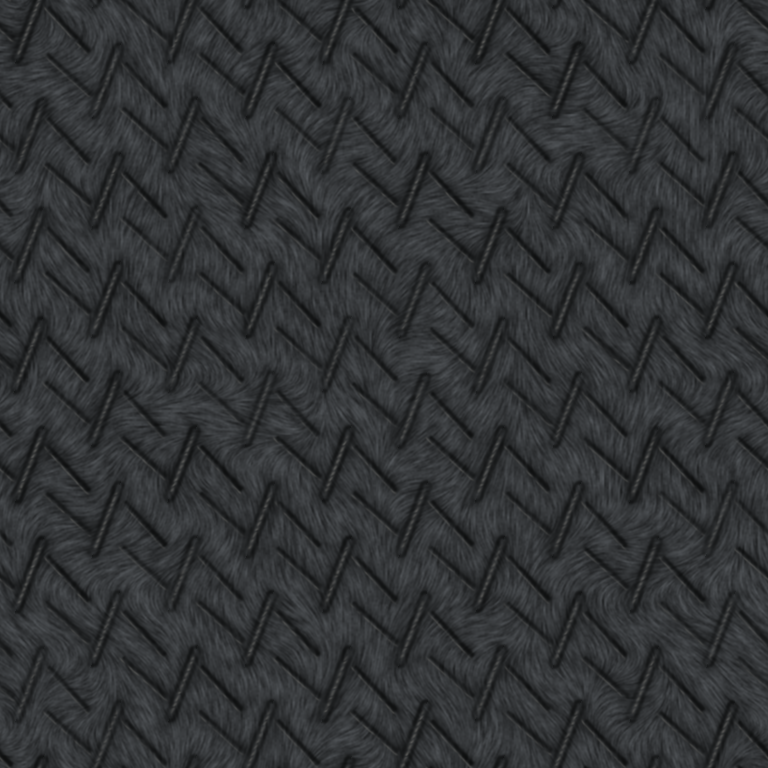
Write a Shadertoy shader that draws this texture.

```glsl
// Dark embossed hide: staggered zigzag of steep ribbed ridges and slanted creases.

const vec2 REPEATS = vec2(5.0, 7.0);      // motif cells across and up
const vec2 ANCHOR = vec2(0.190, 0.766);   // lattice shift, in cells
const vec3 HIDE = vec3(0.226, 0.236, 0.246);
const vec3 GROOVE = vec3(0.035, 0.039, 0.039);
const vec3 SHEEN = vec3(0.360, 0.360, 0.350);

// Motif strokes relative to the motif centre, in canvas units
const vec2 RIDGE_END = vec2(0.0165, 0.0425);
const vec2 LEFT_TOP = vec2(-0.076, 0.034);
const vec2 LEFT_FOOT = vec2(-0.022, -0.015);
const vec2 RIGHT_TOP = vec2(0.026, 0.022);
const vec2 RIGHT_FOOT = vec2(0.076, -0.032);

const float RIDGE_WIDTH = 0.0022;
const float RIDGE_GROOVE = 0.0028;        // width of the cut on either side
const float GROOVE_OFFSET = 0.0055;
const float CREASE_WIDTH = 0.0027;
const float RIDGE_HALO = 0.0150;
const float CREASE_HALO = 0.0110;
const float RIBS = 11.0;                  // ribs along one ridge
const float JITTER = 0.002;               // random shift of each motif
const float HAIR_CELLS = 340.0;
const float HAIR_CONTRAST = 1.05;
const float HAIR_ANGLE = 1.15;            // main direction, radians
const float HAIR_SPREAD = 3.2;
const float SWIRL_CELLS = 11.0;

float hash(vec2 p) {
    vec3 q = fract(vec3(p.xyx) * 0.1031);
    q += dot(q, q.yzx + 33.33);
    return fract((q.x + q.y) * q.z);
}

// Value noise that wraps across the canvas
float noise(vec2 uv, float cells) {
    vec2 p = uv * cells, i = floor(p), f = fract(p);
    f = f * f * (3.0 - 2.0 * f);
    vec2 lo = mod(i, cells), hi = mod(i + 1.0, cells);
    return mix(mix(hash(lo), hash(vec2(hi.x, lo.y)), f.x),
               mix(hash(vec2(lo.x, hi.y)), hash(hi), f.x), f.y);
}

float bell(float x, float width) {
    return exp(-x * x / (width * width));
}

// Distance, signed side (positive to the left of a->b) and position along a stroke
vec3 stroke(vec2 p, vec2 a, vec2 b) {
    vec2 d = b - a;
    float t = clamp(dot(p - a, d) / dot(d, d), 0.0, 1.0);
    vec2 off = p - a - d * t;
    return vec3(length(off), dot(off, vec2(-d.y, d.x)) / length(d), t);
}

// Both return shadow in x and sheen in y
vec2 ridge(vec2 p, float rough) {
    vec3 s = stroke(p, -RIDGE_END, RIDGE_END);
    float ribs = 0.70 + 0.30 * sin(6.2832 * RIBS * s.z + s.y * 500.0 + 3.0 * rough);
    float fade = smoothstep(0.0, 0.10, s.z) * smoothstep(1.0, 0.82, s.z);
    float cut = s.y > 0.0 ? mix(0.35, 1.10, s.z) : mix(0.95, 0.55, s.z);
    float shadow = 0.42 * bell(s.x, RIDGE_HALO)
                 + cut * bell(s.x - GROOVE_OFFSET, RIDGE_GROOVE) * (0.6 + 0.6 * rough);
    return vec2(shadow, 0.66 * bell(s.x, RIDGE_WIDTH) * ribs * fade * (0.7 + 0.5 * rough));
}

vec2 crease(vec2 p, vec2 top, vec2 foot, float footDepth, float rough) {
    vec3 s = stroke(p, top, foot);
    float depth = mix(0.90, footDepth, s.z);
    float shadow = depth * bell(s.x, CREASE_WIDTH * (0.9 + 0.3 * s.z)) * (0.6 + 0.8 * rough)
                 + 0.38 * bell(s.x, CREASE_HALO);
    float lip = bell(s.y + 0.0048, 0.0020) * bell(s.x - 0.0048, 0.0025);
    return vec2(shadow, 0.55 * lip * rough);
}

// Fine hairs: noise smeared along a gently swirling direction
float hairs(vec2 uv) {
    float angle = HAIR_ANGLE + HAIR_SPREAD * (noise(uv, SWIRL_CELLS) - 0.5);
    vec2 stride = 0.7 * vec2(cos(angle), sin(angle)) / HAIR_CELLS;
    float sum = 0.0;
    for (int k = -3; k <= 3; k++) sum += noise(uv + float(k) * stride, HAIR_CELLS);
    return sum / 7.0 - 0.5;
}

void mainImage(out vec4 fragColor, in vec2 fragCoord) {
    vec2 uv = fragCoord / iResolution.xy;
    float rough = noise(uv, 170.0);
    vec2 relief = vec2(0.0);

    // Two interleaved lattices, half a cell apart
    for (int k = 0; k < 2; k++) {
        vec2 q = uv * REPEATS - ANCHOR - 0.5 * float(k);
        for (int j = -1; j <= 1; j++)
        for (int i = -1; i <= 1; i++) {
            vec2 cell = round(q) + vec2(i, j);
            vec2 id = mod(cell, REPEATS) + 19.0 * float(k);
            vec2 shift = vec2(hash(id + 3.7), hash(id + 8.1)) - 0.5;
            vec2 p = (q - cell) / REPEATS - JITTER * shift;
            float wear = mix(0.75, 1.15, hash(id));
            relief += wear * (ridge(p, rough)
                + crease(p, LEFT_TOP, LEFT_FOOT, 0.65, rough)
                + crease(p, RIGHT_TOP, RIGHT_FOOT, 1.35, rough));
        }
    }

    // Hide tone, then grooves, then worn highlights
    float blotch = noise(uv, 9.0) + 0.5 * noise(uv, 31.0) - 0.75;
    vec3 color = HIDE * (1.0 + 0.05 * blotch + HAIR_CONTRAST * hairs(uv));
    color = mix(color, GROOVE, 1.0 - exp(-0.95 * relief.x));
    color = mix(color, SHEEN, clamp(relief.y, 0.0, 1.0));
    fragColor = vec4(color, 1.0);
}
```
